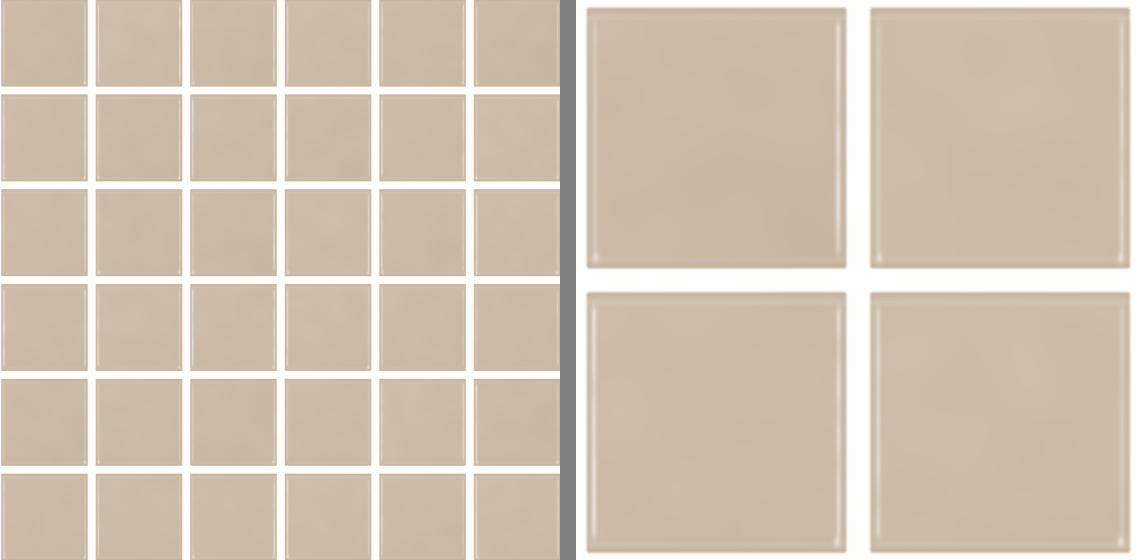
Left: the whole. Right: its middle third, enlarged.
A WebGL 2 fragment shader for this pattern:

```glsl
#version 300 es
precision highp float;
// Draws a six by six grid of glossy beige mosaic tiles with white grout.

uniform vec2 u_resolution;
out vec4 fragColor;

const vec2 PITCH = vec2(0.1688, 0.1693);
const vec2 FIRST_CENTER = vec2(0.0794, 0.0766);
const vec2 HALF_TILE = vec2(0.0773, 0.0776);
const float CORNER_RADIUS = 0.0018;

const vec3 GROUT = vec3(1.0, 0.995, 0.985);
const vec3 GLAZE = vec3(0.793, 0.728, 0.652);
const vec3 RIM = vec3(0.755, 0.69, 0.615);
const vec3 GLINT = vec3(0.94, 0.915, 0.88);

float hash(vec2 p) {
    vec3 q = fract(vec3(p.xyx) * 0.1031);
    q += dot(q, q.yzx + 33.33);
    return fract((q.x + q.y) * q.z);
}

vec2 randomGradient(vec2 cell) {
    float angle = 6.2832 * hash(cell);
    return vec2(cos(angle), sin(angle));
}

float gradientNoise(vec2 p) {
    vec2 i = floor(p), f = fract(p);
    vec2 w = f * f * f * (f * (f * 6.0 - 15.0) + 10.0);
    vec2 e = vec2(0.0, 1.0);
    float a = dot(randomGradient(i), f);
    float b = dot(randomGradient(i + e.yx), f - e.yx);
    float c = dot(randomGradient(i + e.xy), f - e.xy);
    float d = dot(randomGradient(i + e.yy), f - e.yy);
    return mix(mix(a, b, w.x), mix(c, d, w.x), w.y);
}

float roundedBox(vec2 p, vec2 halfSize, float radius) {
    vec2 q = abs(p) - halfSize + radius;
    return length(max(q, 0.0)) + min(max(q.x, q.y), 0.0) - radius;
}

// Soft line of the given width centred on zero
float softLine(float offset, float width) {
    return exp(-offset * offset / (width * width));
}

// Vertical reflection just inside one side; side is -1 or 1
float sideGlint(vec2 p, float side, float seed, vec2 tile) {
    float inset = 0.0042 + 0.001 * hash(tile + seed);
    float line = softLine(p.x - side * (HALF_TILE.x - inset), 0.0015);
    float span = 1.0 - smoothstep(0.064, 0.073, abs(p.y));
    float breakup = 0.85 + 0.5 * gradientNoise(vec2(seed, p.y * 45.0) + tile * 7.3);
    float strength = mix(0.25, 0.8, hash(tile + seed * 3.1));
    return line * span * breakup * strength;
}

// Small bright fleck near a lower corner, present on some tiles
float cornerFleck(vec2 p, float side, float seed, vec2 tile) {
    vec2 spot = vec2(side * (HALF_TILE.x - 0.0055), 0.0065 - HALF_TILE.y);
    vec2 d = (p - spot) / vec2(0.002, 0.0032);
    return 0.65 * exp(-dot(d, d)) * step(0.45, hash(tile + seed));
}

vec3 tileColor(vec2 p, float dist, vec2 tile) {
    // Slight tone shifts between tiles and across the glaze
    float tone = 0.012 * (hash(tile + 4.7) - 0.5);
    tone += 0.012 * gradientNoise(p * 22.0 + tile * 5.7);
    tone += 0.05 * (p.y - p.x);
    vec3 color = GLAZE + tone * vec3(0.9, 1.0, 1.15);

    // Darker rim, strongest along the top and bottom
    float rim = smoothstep(-0.0045, -0.001, dist);
    float horizontalEdge = smoothstep(0.07, HALF_TILE.y, abs(p.y));
    color = mix(color, RIM, rim * mix(0.2, 0.65, horizontalEdge));

    // Reflections on the pillowed edges
    float topLine = 0.14 * softLine(p.y - HALF_TILE.y + 0.006, 0.0016);
    float bottomLine = 0.1 * softLine(p.y + HALF_TILE.y - 0.005, 0.0014);
    float glint = topLine + bottomLine;
    for (float side = -1.0; side < 2.0; side += 2.0) {
        float seed = 12.0 + 5.0 * side;
        glint += sideGlint(p, side, seed, tile);
        glint += cornerFleck(p, side, seed + 2.6, tile);
    }
    return mix(color, GLINT, clamp(glint, 0.0, 0.9));
}

void main() {
    vec2 uv = gl_FragCoord.xy / u_resolution;
    vec2 grid = (uv - FIRST_CENTER) / PITCH + 0.5;
    vec2 tile = floor(grid);
    vec2 p = (fract(grid) - 0.5) * PITCH;

    float dist = roundedBox(p, HALF_TILE, CORNER_RADIUS);
    float softness = max(0.0013, 0.75 / min(u_resolution.x, u_resolution.y));
    float coverage = 1.0 - smoothstep(-softness, softness, dist);

    vec3 color = mix(GROUT, tileColor(p, dist, tile), coverage);
    fragColor = vec4(color, 1.0);
}
```
